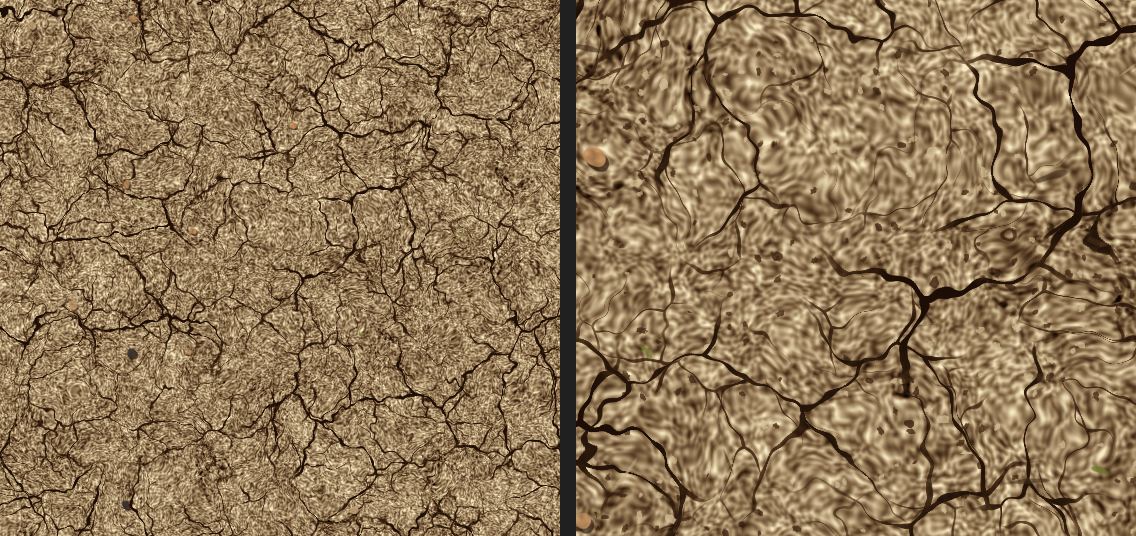
Left: the whole. Right: its middle third, enlarged.
A Shadertoy shader for this texture:

```glsl
// Dry, cracked brown earth with crumbs, pebbles, straw and a few green sprigs.

vec2 hash2(vec2 p) {
    vec3 q = fract(p.xyx * vec3(0.1031, 0.1030, 0.0973));
    q += dot(q, q.yzx + 33.33);
    return fract((q.xx + q.yz) * q.zy);
}

float cornerSlope(vec2 cell, vec2 offset) {
    float angle = 6.2832 * hash2(cell).x;
    return dot(vec2(cos(angle), sin(angle)), offset);
}

float gradientNoise(vec2 p) {
    vec2 i = floor(p), f = p - i, e = vec2(1.0, 0.0);
    vec2 u = f * f * f * (f * (f * 6.0 - 15.0) + 10.0);
    return mix(mix(cornerSlope(i, f), cornerSlope(i + e, f - e), u.x),
               mix(cornerSlope(i + e.yx, f - e.yx), cornerSlope(i + 1.0, f - 1.0), u.x), u.y);
}

vec2 noisePair(vec2 p) {
    return vec2(gradientNoise(p), gradientNoise(p + 47.3));
}

// Distance to the nearest border between Voronoi cells
float cellBorder(vec2 p) {
    vec2 i = floor(p), f = p - i, nearCell = vec2(0.0), nearest = vec2(8.0);
    for (int y = -1; y <= 1; y++)
    for (int x = -1; x <= 1; x++) {
        vec2 g = vec2(x, y), r = g + hash2(i + g) - f;
        if (dot(r, r) < dot(nearest, nearest)) { nearest = r; nearCell = g; }
    }
    float border = 8.0;
    for (int y = -2; y <= 2; y++)
    for (int x = -2; x <= 2; x++) {
        vec2 g = nearCell + vec2(x, y), r = g + hash2(i + g) - f;
        vec2 gap = r - nearest;
        if (dot(gap, gap) > 0.0001)
            border = min(border, dot(0.5 * (nearest + r), normalize(gap)));
    }
    return border;
}

// x: crack coverage, y: distance to the crack line; stretch undoes the warp's widening
vec2 crack(vec2 p, float stretch, float scale, float width, float bias) {
    float pixel = 1.0 / iResolution.y;
    float dist = cellBorder(p * scale + scale) / (scale * stretch);
    float strength = smoothstep(-0.2, 0.2, gradientNoise(p * scale * 0.7 + scale) + bias);
    float w = width * strength * (1.0 + 1.5 * gradientNoise(p * 45.0 + scale));
    return vec2(strength * (1.0 - smoothstep(w - 0.5 * pixel, w + 0.7 * pixel, dist)), dist);
}

// Scattered ellipses; x: coverage, y: random kind
vec2 chips(vec2 p, float scale, float chance, float size, float stretch) {
    vec2 q = p * scale, id = floor(q);
    vec2 place = hash2(id + scale), kind = hash2(id + scale + 71.3);
    vec2 c = q - id - 0.3 - 0.4 * place;
    float angle = 6.2832 * fract(place.x * 7.0 + place.y * 13.0);
    vec2 axis = vec2(cos(angle), sin(angle));
    c = vec2(dot(c, axis) / stretch, dot(c, vec2(-axis.y, axis.x)));
    float radius = size * (0.5 + 0.5 * kind.y);
    float d = length(c) - radius * (1.0 + 0.7 * gradientNoise(q * 6.0));
    float soft = 0.7 * scale / iResolution.y;
    return vec2(step(kind.x, chance) * (1.0 - smoothstep(-soft, soft, d)), fract(kind.y * 9.0));
}

// Brown ramp from near black soil to pale dust
vec3 earth(float tone) {
    return vec3(1.0, 0.955, 0.81) * pow(vec3(clamp(tone, 0.05, 0.97)), vec3(1.0, 1.28, 1.6));
}

void mainImage(out vec4 fragColor, in vec2 fragCoord) {
    vec2 p = fragCoord / iResolution.y + 3.0;

    // Jagged warp shared by all cracks, and how much it stretches space
    vec2 w = p + 0.045 * noisePair(p * 8.0) + 0.018 * noisePair(p * 24.0) + 0.007 * noisePair(p * 65.0);
    vec2 wx = dFdx(w), wy = dFdy(w);
    float stretch = clamp(sqrt(abs(wx.x * wy.y - wx.y * wy.x)) * iResolution.y, 0.45, 1.8);

    // Dust and grain, finer octaves stronger, each turned against the last
    float tone = 0.62 + 0.05 * gradientNoise(p * 3.1);
    float amount = 0.06, scale = 9.0;
    vec2 q = mix(p, w, 0.5);
    for (int i = 0; i < 5; i++) {
        q = mat2(0.8, 0.6, -0.6, 0.8) * q + 5.7;
        tone += amount * gradientNoise(q * scale);
        amount *= 1.65;
        scale *= 2.3;
    }

    // Cracks from wide plate gaps to hairlines
    vec2 wide = crack(w, stretch, 7.5, 0.0019, 0.1);
    vec2 thin = crack(w, stretch, 14.0, 0.0012, 0.05);
    vec2 hair = crack(w, stretch, 27.0, 0.0007, -0.08);
    float near = min(wide.y, thin.y + 0.002);

    // Crumbly dark patches, gathered along the gaps
    float patchy = smoothstep(0.0, 0.35, gradientNoise(p * 9.0 + 19.0) + 0.5 * gradientNoise(p * 27.0));
    float pits = smoothstep(0.0, 0.3, gradientNoise(q * 140.0 + 8.0));
    tone -= patchy * (0.02 + 0.26 * pits * (0.35 + exp(-near / 0.01)));
    tone -= 0.11 * exp(-near / 0.003) * (0.4 + patchy);
    tone += 0.04 * smoothstep(0.003, 0.006, near) * smoothstep(0.016, 0.006, near);

    // Pale grit and dark crumbs, coarse then fine
    vec2 grit = chips(p, 48.0, 0.16 + 0.25 * patchy, 0.13, 1.5);
    tone = mix(tone, grit.y < 0.65 ? 0.84 : 0.2, 0.75 * grit.x);
    grit = chips(p + 1.7, 95.0, 0.18 + 0.3 * patchy, 0.18, 1.6);
    tone = mix(tone, grit.y < 0.55 ? 0.84 : 0.2, 0.7 * grit.x);

    float gap = max(max(wide.x, 0.92 * thin.x), 0.7 * hair.x);
    vec3 color = earth(mix(tone, 0.11 + 0.12 * pits * patchy, gap));

    // Straw and root fragments
    vec2 straw = chips(p + 0.01 * noisePair(p * 20.0), 15.0, 0.13, 0.025, 8.0);
    color = mix(color, earth(straw.y < 0.5 ? 0.76 : 0.25), 0.6 * straw.x);

    // Pebbles with cast shadows
    float shadow = chips(p + vec2(-0.002, 0.003), 10.0, 0.13, 0.08, 1.25).x;
    vec2 pebble = chips(p, 10.0, 0.13, 0.08, 1.25);
    vec3 stone = pebble.y < 0.3 ? vec3(0.22, 0.19, 0.17) : mix(vec3(0.72, 0.47, 0.27), vec3(0.76, 0.64, 0.47), pebble.y);
    color = mix(color, earth(0.16), 0.7 * shadow);
    color = mix(color, stone * (0.75 + 0.4 * tone), 0.9 * pebble.x);

    // Rare green sprigs
    vec2 sprig = chips(p + 0.012 * noisePair(p * 45.0), 17.0, 0.025, 0.05, 3.5);
    color = mix(color, vec3(0.43, 0.48, 0.16), 0.75 * sprig.x);

    fragColor = vec4(color, 1.0);
}
```
